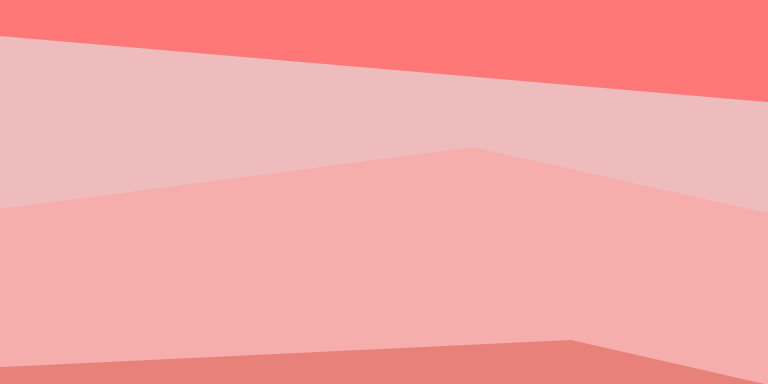
This background is drawn by a Shadertoy shader. Its source:

```glsl
// Flat layered hills in coral and pink under a slanted coral sky.

// Heights at the left and right canvas edges, and peaks, in canvas fractions
#define SKY_EDGE vec2(0.906, 0.734)
#define MID_ENDS vec2(0.456, 0.445)
#define MID_PEAK vec2(0.616, 0.617)
#define LOW_ENDS vec2(0.044, -0.002)
#define LOW_PEAK vec2(0.7435, 0.1146)

#define CORAL  vec3(1.000, 0.472, 0.472)
#define PALE   vec3(0.932, 0.738, 0.741)
#define SALMON vec3(0.961, 0.682, 0.670)
#define CLAY   vec3(0.910, 0.505, 0.478)

// Height of a two-sided ridge: the lower of its two slopes
float ridge(float x, vec2 ends, vec2 peak) {
    float rising = mix(ends.x, peak.y, x / peak.x);
    float falling = mix(peak.y, ends.y, (x - peak.x) / (1.0 - peak.x));
    return min(rising, falling);
}

// Coverage of the area below a height, softened over one pixel
float below(float height, float y) {
    return clamp((height - y) * iResolution.y + 0.5, 0.0, 1.0);
}

void mainImage(out vec4 fragColor, in vec2 fragCoord) {
    vec2 uv = fragCoord / iResolution.xy;

    // Layers from back to front
    vec3 color = CORAL;
    color = mix(color, PALE, below(mix(SKY_EDGE.x, SKY_EDGE.y, uv.x), uv.y));
    color = mix(color, SALMON, below(ridge(uv.x, MID_ENDS, MID_PEAK), uv.y));
    color = mix(color, CLAY, below(ridge(uv.x, LOW_ENDS, LOW_PEAK), uv.y));

    fragColor = vec4(color, 1.0);
}
```
